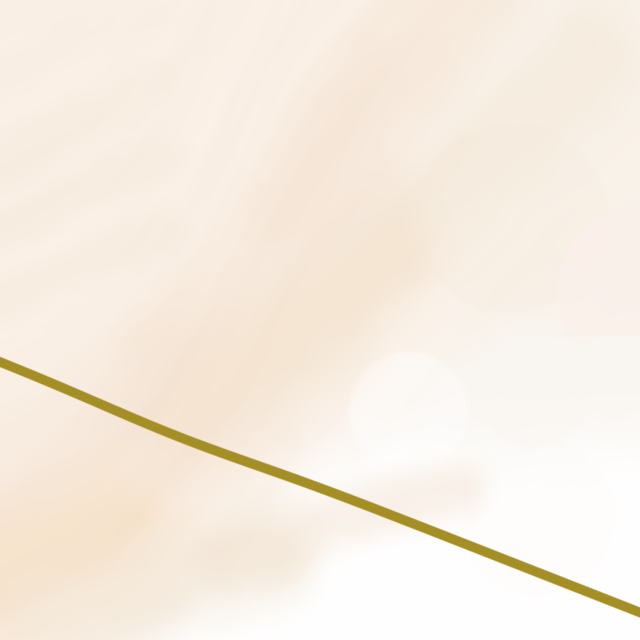
Give the GLSL for this background, as a Shadertoy shader.

```glsl
// Soft watercolour wash: a peach band sweeps diagonally over cream and fades
// to white at the lower right, crossed by one thin gold line.
// Noise-warped soft strokes and translucent lobes are layered over gradients.

const vec3 CREAM = vec3(0.980, 0.938, 0.898);
const vec3 IVORY = vec3(0.975, 0.947, 0.910);
const vec3 PEACH = vec3(0.953, 0.886, 0.820);
const vec3 SAND  = vec3(0.953, 0.910, 0.850);
const vec3 HONEY = vec3(0.962, 0.882, 0.785);
const vec3 BLUSH = vec3(0.982, 0.940, 0.920);
const vec3 PEARL = vec3(0.978, 0.964, 0.947);
const vec3 WHITE = vec3(0.998, 0.997, 0.995);
const vec3 GOLD  = vec3(0.645, 0.555, 0.150);

float hash(vec2 p) {
    vec3 q = fract(vec3(p.xyx) * 0.1031);
    q += dot(q, q.yzx + 33.33);
    return fract((q.x + q.y) * q.z);
}

float noise(vec2 p) {
    vec2 i = floor(p), f = fract(p);
    f = f * f * (3.0 - 2.0 * f);
    float low  = mix(hash(i), hash(i + vec2(1, 0)), f.x);
    float high = mix(hash(i + vec2(0, 1)), hash(i + vec2(1, 1)), f.x);
    return mix(low, high, f.y);
}

float fbm(vec2 p) {
    float sum = 0.0, amp = 0.5;
    for (int i = 0; i < 4; i++) {
        sum += amp * noise(p);
        p = p * 2.03 + 17.0;
        amp *= 0.5;
    }
    return sum;
}

// Coverage of a brush stroke from a to b, fading out over its radius
float stroke(vec2 p, vec2 a, vec2 b, float radius) {
    vec2 ab = b - a;
    float t = clamp(dot(p - a, ab) / dot(ab, ab), 0.0, 1.0);
    return 1.0 - smoothstep(0.15 * radius, radius, length(p - a - ab * t));
}

// Coverage of a translucent round lobe with a narrow soft rim
float lobe(vec2 p, vec2 center, float radius) {
    return 1.0 - smoothstep(-0.006, 0.006, length(p - center) - radius);
}

// Bristle texture running along the given direction
float bristles(vec2 p, vec2 dir) {
    vec2 q = vec2(dot(p, dir), dot(p, vec2(-dir.y, dir.x)));
    return fbm(q * vec2(2.5, 22.0) + 40.0) - 0.47;
}

// Height of the gold line, with a slight sag left of the middle
float lineHeight(float x) {
    float sag = (x - 0.28) / 0.17;
    return 0.435 - 0.392 * x - 0.008 * exp(-sag * sag);
}

vec3 wash(vec2 uv) {
    vec2 warp = vec2(fbm(uv * 7.0), fbm(uv * 7.0 + 50.0)) - 0.47;
    vec2 p = uv + 0.06 * warp;
    vec2 soft = uv + 0.012 * warp;

    // Cream ground, ivory on the right, white at the lower right
    vec3 col = mix(CREAM, IVORY, smoothstep(0.5, 0.9, p.x));
    float fade = smoothstep(-0.06, 0.11, (p.x - p.y - 0.2) * 0.707);
    col = mix(col, PEARL, fade * (1.0 - smoothstep(0.42, 0.58, p.y)));
    col = mix(col, WHITE, fade * (1.0 - smoothstep(0.22, 0.40, p.y)));

    // Translucent lobes along the right side
    float shelf = smoothstep(0.474, 0.480, soft.y);
    col = mix(col, SAND, 0.22 * lobe(soft, vec2(0.80, 0.66), 0.15));
    col = mix(col, BLUSH, 0.75 * shelf * lobe(soft, vec2(1.02, 0.54), 0.15));
    col = mix(col, PEARL, 0.55 * lobe(soft, vec2(0.835, 0.385), 0.087));
    col = mix(col, WHITE, 0.40 * lobe(soft, vec2(0.64, 0.36), 0.092));
    col = mix(col, PEARL, 0.18 * lobe(soft, vec2(0.84, 0.19), 0.122));

    // Main diagonal band with warmer cores
    col = mix(col, PEACH, 0.50 * stroke(p, vec2(0.02, 0.16), vec2(0.32, 0.40), 0.20));
    col = mix(col, PEACH, 0.55 * stroke(p, vec2(0.30, 0.36), vec2(0.58, 0.62), 0.17));
    col = mix(col, PEACH, 0.50 * stroke(p, vec2(0.46, 0.68), vec2(0.76, 1.05), 0.13));
    col = mix(col, SAND, 0.60 * stroke(p, vec2(0.40, 0.40), vec2(0.93, 0.92), 0.11));
    col = mix(col, HONEY, 0.40 * stroke(p, vec2(0.28, 0.34), vec2(0.62, 0.60), 0.09));
    col = mix(col, PEACH, 0.25 * stroke(p, vec2(0.24, 0.46), vec2(0.58, 0.88), 0.09));

    // Warm lower left and the lower sweep
    col = mix(col, HONEY, 0.85 * stroke(p, vec2(-0.05, 0.09), vec2(0.18, 0.17), 0.17));
    col = mix(col, SAND, 0.70 * stroke(p, vec2(0.08, 0.02), vec2(0.42, 0.14), 0.12));
    col = mix(col, PEACH, 0.45 * stroke(p, vec2(0.35, 0.12), vec2(0.72, 0.24), 0.075));

    // Faint strokes at the upper left
    for (int i = 0; i < 4; i++) {
        float k = float(i);
        vec2 start = vec2(-0.05, 0.50 + 0.115 * k);
        vec2 end = start + vec2(0.30, 0.14);
        col = mix(col, SAND, (0.40 - 0.06 * k) * stroke(p, start, end, 0.055));
    }

    // Bristle marks, weaker where the wash is white
    float pigment = 1.0 - 0.85 * fade;
    vec2 dir = normalize(mix(vec2(0.87, 0.45), vec2(0.68, 0.74), smoothstep(0.1, 0.5, uv.x)));
    return col + bristles(uv + 0.02 * warp, dir) * pigment * vec3(0.012, 0.020, 0.030);
}

void mainImage(out vec4 fragColor, in vec2 fragCoord) {
    vec2 uv = fragCoord / iResolution.xy;
    vec3 col = wash(uv);

    // Gold line; 0.93 turns vertical offset into distance
    float dist = abs(uv.y - lineHeight(uv.x)) * 0.93;
    float aa = 1.0 / iResolution.y;
    col = mix(col, GOLD, 1.0 - smoothstep(0.0075 - aa, 0.0075 + aa, dist));
    fragColor = vec4(clamp(col, 0.0, 1.0), 1.0);
}
```
